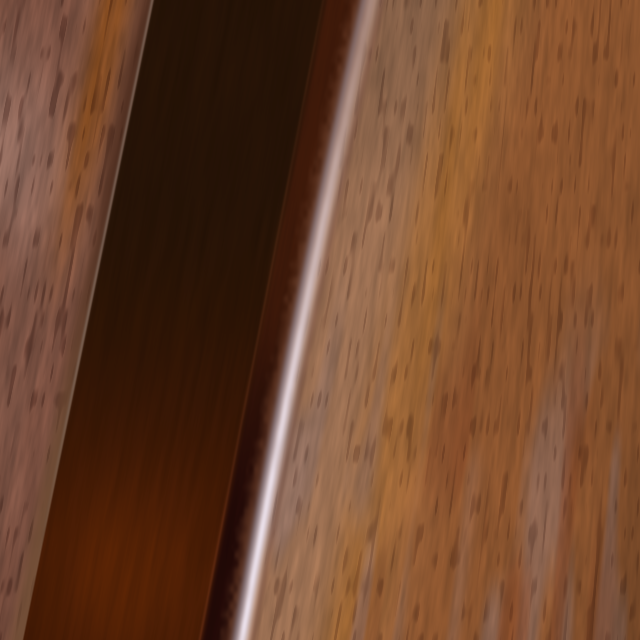
Reproduce this texture procedurally as a WebGL 1 fragment shader.

```glsl
precision highp float;
// Slanted dark groove with a glossy bevel between two planes of varnished wood.
uniform vec2 u_resolution;

const vec3 GROOVE_TOP = vec3(0.145, 0.072, 0.022);
const vec3 GROOVE_LOW = vec3(0.240, 0.090, 0.015);
const vec3 GROOVE_GLOW = vec3(0.100, 0.045, 0.005);
const vec3 GROOVE_SIDE = vec3(0.235, 0.095, 0.035);
const vec3 GROOVE_SHADE = vec3(0.130, 0.035, 0.025);
const vec3 MAUVE_WOOD = vec3(0.440, 0.275, 0.215);
const vec3 PALE_WOOD = vec3(0.600, 0.455, 0.405);
const vec3 TAN_WOOD = vec3(0.590, 0.425, 0.315);
const vec3 BROWN_WOOD = vec3(0.535, 0.325, 0.180);
const vec3 OCHRE = vec3(0.610, 0.385, 0.165);
const vec3 DARK_OCHRE = vec3(0.500, 0.275, 0.090);
const vec3 GREY_SHEEN = vec3(0.530, 0.425, 0.400);
const vec3 GLOSS_TOP = vec3(0.720, 0.600, 0.560);
const vec3 GLOSS_LOW = vec3(0.930, 0.890, 0.930);
const vec3 RIM_BROWN = vec3(0.390, 0.220, 0.140);

float hash(vec2 p) {
  p = fract(p * vec2(0.1031, 0.1137));
  p += dot(p, p.yx + 33.33);
  return fract((p.x + p.y) * p.x * 17.0);
}

float noise(vec2 p) {
  vec2 i = floor(p);
  vec2 f = fract(p);
  f = f * f * (3.0 - 2.0 * f);
  float low = mix(hash(i), hash(i + vec2(1.0, 0.0)), f.x);
  float high = mix(hash(i + vec2(0.0, 1.0)), hash(i + 1.0), f.x);
  return mix(low, high, f.y);
}

float fbm(vec2 p) {
  float sum = 0.0;
  float amp = 0.5;
  for (int i = 0; i < 4; i++) {
    sum += amp * noise(p);
    p = p * 2.03 + 17.7;
    amp *= 0.5;
  }
  return sum / 0.9375;
}

float bell(float d, float width) {
  return exp(-d * d / (width * width));
}

// Fine fibres and short dark pores; g.x runs across the grain.
vec3 addGrain(vec3 col, vec2 g, float strength) {
  float fibre = fbm(g * vec2(95.0, 9.0)) - 0.5;
  float fleck = noise(g * vec2(210.0, 32.0) + 40.0) - 0.5;
  float pores = smoothstep(0.66, 0.92, noise(g * vec2(170.0, 24.0) + 90.0));
  col *= 1.0 + strength * (0.26 * fibre + 0.10 * fleck);
  return col * (1.0 - strength * pores * vec3(0.17, 0.21, 0.22));
}

vec3 leftWood(vec2 p, float edge) {
  vec2 g = vec2(p.x - 0.18 * p.y, p.y);
  float pale = bell(p.y - 0.76, 0.16) * bell(p.x - 0.02, 0.09);
  vec3 col = mix(MAUVE_WOOD, PALE_WOOD, 0.65 * pale + 0.3 * fbm(g * vec2(26.0, 5.0)));
  float streak = bell(edge + 0.060, 0.033) * smoothstep(0.45, 0.85, p.y);
  col = mix(col, DARK_OCHRE, 0.85 * streak * (0.65 + 0.35 * noise(g * vec2(100.0, 3.0))));
  col = addGrain(col, g, 1.25);
  // The rounded border darkens above and turns tan below.
  vec3 border = mix(vec3(0.43, 0.30, 0.20), vec3(0.27, 0.15, 0.095), smoothstep(0.2, 0.75, p.y));
  return mix(col, border, 0.75 * smoothstep(-0.034, -0.006, edge));
}

vec3 rightWood(vec2 p, float fromGloss) {
  float slant = mix(0.17, 0.07, smoothstep(0.5, 1.0, p.x));
  vec2 g = vec2(p.x - slant * p.y, p.y);
  float across = smoothstep(0.10, 0.30, fromGloss + 0.04 * (fbm(g * vec2(12.0, 3.0)) - 0.5));
  vec3 col = mix(TAN_WOOD, BROWN_WOOD, across);
  col *= 1.0 - 0.13 * smoothstep(0.55, 1.0, p.y) * (1.0 - across);
  float band = p.x - 0.545 - 0.22 * p.y;
  float wisps = 0.6 + 0.4 * noise(g * vec2(45.0, 2.5));
  col = mix(col, OCHRE, 0.85 * bell(band, 0.050) * wisps);
  // Cool and ruddy streaks gather low on the plane.
  float low = 1.0 - smoothstep(0.25, 0.65, p.y);
  float cool = smoothstep(0.56, 0.82, noise(g * vec2(34.0, 4.0) + 8.0));
  float ruddy = smoothstep(0.55, 0.85, noise(g * vec2(38.0, 3.0) + 60.0));
  col = mix(col, GREY_SHEEN, 0.55 * cool * low);
  col = mix(col, vec3(0.47, 0.24, 0.13), 0.45 * ruddy * low * across);
  col *= 0.95 + 0.12 * fbm(p * 5.0);
  col *= 1.0 - 0.13 * smoothstep(0.85, 1.0, p.x) * (1.0 - p.y);
  return addGrain(col, g, 0.9);
}

vec3 groove(vec2 p, float fromGloss) {
  vec2 g = vec2(p.x - 0.19 * p.y, p.y);
  vec3 col = mix(GROOVE_LOW, GROOVE_TOP, smoothstep(0.12, 0.72, p.y));
  col += GROOVE_GLOW * bell(length((p - vec2(0.20, 0.10)) * vec2(1.0, 0.8)), 0.13);
  // A faint crease divides the floor from the side wall.
  float crease = p.x - 0.312 - 0.193 * p.y;
  vec3 side = mix(GROOVE_SHADE, GROOVE_SIDE, smoothstep(0.15, 0.60, p.y));
  col = mix(col, side, smoothstep(-0.004, 0.010, crease));
  col += vec3(0.10, 0.055, 0.035) * bell(crease, 0.0025) * (1.0 - 0.6 * p.y);
  col *= 0.88 + 0.24 * fbm(g * vec2(110.0, 8.0));
  float fuzz = 0.010 * (noise(p * vec2(130.0, 75.0)) - 0.5);
  return mix(col, RIM_BROWN, 0.8 * smoothstep(-0.042, -0.014, fromGloss + fuzz));
}

void main() {
  vec2 p = gl_FragCoord.xy / u_resolution;
  float soft = max(0.0018, 1.0 / u_resolution.x);
  float edge = p.x - 0.036 - 0.204 * p.y;
  float fromGloss = p.x - 0.378 - 0.178 * p.y - 0.024 * p.y * p.y;

  vec3 col = mix(leftWood(p, edge), groove(p, fromGloss), smoothstep(-soft, soft, edge));
  float rim = bell(edge + 0.002, 0.0026) * smoothstep(0.05, 0.5, p.y);
  col = mix(col, vec3(0.50, 0.42, 0.37), 0.65 * rim);
  col = mix(col, rightWood(p, fromGloss), smoothstep(-0.006, 0.009, fromGloss));

  // Bluish grey flank, then the bright gloss along the bevel.
  col = mix(col, vec3(0.43, 0.37, 0.40), 0.65 * bell(fromGloss + 0.011, 0.007));
  col = mix(col, vec3(0.44, 0.28, 0.22), 0.45 * bell(fromGloss - 0.017, 0.006));
  vec3 gloss = mix(GLOSS_LOW, GLOSS_TOP, smoothstep(0.1, 1.0, p.y));
  float glossWidth = mix(0.0095, 0.0125, p.y);
  float shine = bell(fromGloss, glossWidth) * (0.92 + 0.08 * noise(p * vec2(90.0, 40.0)));
  col = mix(col, gloss, shine * mix(1.0, 0.8, smoothstep(0.65, 1.0, p.y)));
  gl_FragColor = vec4(clamp(col, 0.0, 1.0), 1.0);
}
```
